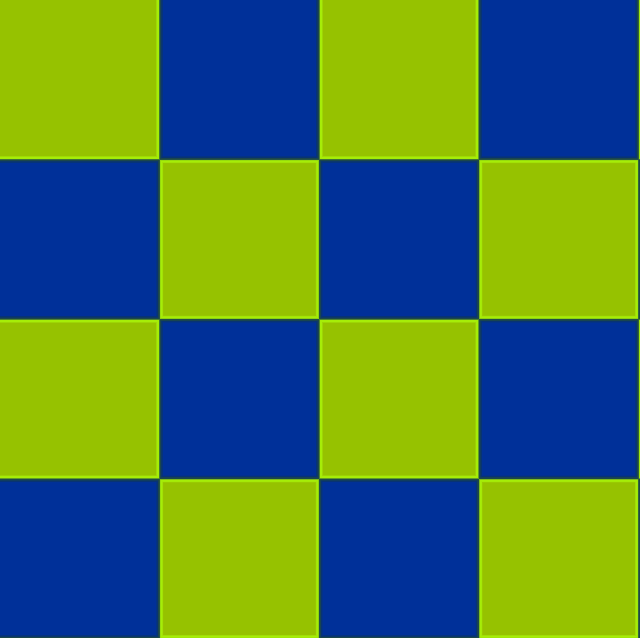
A WebGL 1 fragment shader for this pattern:

```glsl
precision highp float;

uniform vec2 u_resolution;

// Soft step whose ramp never gets narrower than one pixel
float ramp(float center, float halfWidth, float pixel, float x) {
  float w = max(halfWidth, 0.5 * pixel);
  return smoothstep(center - w, center + w, x);
}

// Distance to the nearest inner grid line; the top and left borders carry none
float gridDistance(vec2 p) {
  vec2 d = abs(p - max(floor(p + 0.5), 1.0));
  return min(d.x, d.y);
}

// Colour across an edge: x is negative in blue squares, positive in green ones
vec3 edgeProfile(float x, float pixel) {
  vec3 color = vec3(0.0, 0.19, 0.60);
  color = mix(color, vec3(0.03, 0.20, 0.45), ramp(-0.020, 0.004, pixel, x));
  color = mix(color, vec3(0.11, 0.28, 0.29), ramp(-0.010, 0.004, pixel, x));
  color = mix(color, vec3(0.65, 0.93, 0.03), ramp(0.0025, 0.005, pixel, x));
  return mix(color, vec3(0.59, 0.76, 0.0), ramp(0.020, 0.006, pixel, x));
}

void main() {
  // Square cells counted from the top left corner
  float cellSize = 0.2502 * u_resolution.y;
  vec2 p = vec2(gl_FragCoord.x, u_resolution.y - gl_FragCoord.y) / cellSize;

  // Checker parity gives the sign of the distance
  vec2 cell = floor(p);
  float side = 1.0 - 2.0 * mod(cell.x + cell.y, 2.0);

  gl_FragColor = vec4(edgeProfile(side * gridDistance(p), 1.0 / cellSize), 1.0);
}
```
